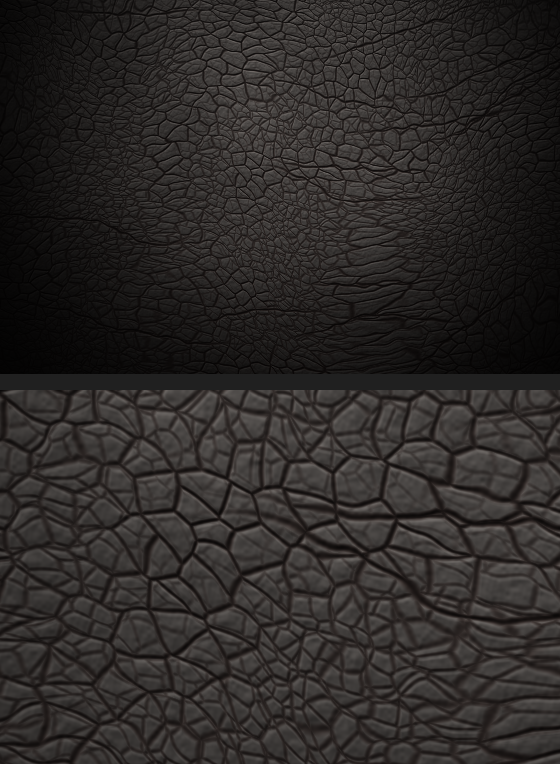
Top: the whole. Bottom: its middle third, enlarged.
This texture is drawn by a Shadertoy shader. Its source:

```glsl
// Dark creased leather with embossed grain under a soft spotlight.
#define CELL_SCALE 27.0      // large grain cells per canvas height
#define FINE_SCALE 47.0      // small grain cells per canvas height
#define PORE_SCALE 140.0     // pore bumps per canvas height
#define CRACK_WIDTH 0.0042   // half width of a crack
#define CREASE_COUNT 16
#define RELIEF 0.85          // strength of the embossed shading
#define BRIGHTNESS 0.262
#define LIGHT_CENTER vec2(0.53, 0.67)
#define LIGHT_SPREAD vec2(0.41, 0.62)
#define LEATHER_TINT vec3(1.03, 0.99, 0.96)
#define CRACK_TINT vec3(1.22, 0.92, 0.85)

vec2 hash22(vec2 p) {
    vec3 q = fract(p.xyx * vec3(0.1031, 0.1030, 0.0973));
    q += dot(q, q.yzx + 33.33);
    return fract((q.xx + q.yz) * q.zy);
}

float noise(vec2 p) {
    vec2 i = floor(p), f = fract(p);
    f = f * f * (3.0 - 2.0 * f);
    float low = mix(hash22(i).x, hash22(i + vec2(1, 0)).x, f.x);
    float high = mix(hash22(i + vec2(0, 1)).x, hash22(i + vec2(1, 1)).x, f.x);
    return mix(low, high, f.y);
}

vec2 rotate(vec2 p, float angle) {
    float c = cos(angle), s = sin(angle);
    return vec2(c * p.x + s * p.y, c * p.y - s * p.x);
}

// Distance to the nearest border between Voronoi cells
float cellEdge(vec2 p) {
    vec2 base = floor(p), f = fract(p), nearest = vec2(0.0);
    float best = 8.0, edge = 8.0;
    for (int j = -1; j <= 1; j++)
    for (int i = -1; i <= 1; i++) {
        vec2 g = vec2(i, j);
        vec2 r = g + hash22(base + g + 50.0) - f;
        float d = dot(r, r);
        if (d < best) { best = d; nearest = r; }
    }
    for (int j = -1; j <= 1; j++)
    for (int i = -1; i <= 1; i++) {
        vec2 g = vec2(i, j);
        vec2 r = g + hash22(base + g + 50.0) - f;
        vec2 across = r - nearest;
        if (dot(across, across) > 1e-4)
            edge = min(edge, dot(0.5 * (r + nearest), normalize(across)));
    }
    return edge;
}

float groove(float d, float width) {
    return 1.0 - smoothstep(0.0, max(width, 1.3 / iResolution.y), abs(d));
}

// Long wandering folds, mostly level, rising toward the right
float creases(vec2 p) {
    float depth = 0.0, ripple = 0.012 * noise(p * 38.0);
    for (int i = 0; i < CREASE_COUNT; i++) {
        float id = float(i);
        vec2 place = hash22(vec2(id, 7.3)), shape = hash22(vec2(id, 31.7));
        vec2 center = place * vec2(1.5, 1.0);
        float angle = mix(-0.3, 0.15, shape.x) + 0.7 * smoothstep(0.8, 1.3, center.x) * shape.y;
        vec2 q = rotate(p - center, angle);
        float bend = 0.07 * (noise(vec2(q.x * 5.0 + 20.0, id * 3.7)) - 0.5);
        float reach = mix(0.2, 0.5, shape.y);
        float fade = 1.0 - smoothstep(0.4 * reach, reach, abs(q.x));
        depth = max(depth, fade * groove(q.y + bend + ripple, CRACK_WIDTH * 1.25));
    }
    return depth;
}

// x: surface height, y: crack depth
vec2 leather(vec2 p) {
    vec2 pull = vec2(noise(p * 3.5), noise(p * 3.5 + 17.0)) - 0.5;
    vec2 jitter = vec2(noise(p * 32.0), noise(p * 32.0 + 41.0)) - 0.5;
    vec2 q = p + 0.15 * pull + 0.014 * jitter;
    float turn = 0.55 * smoothstep(0.7, 1.4, p.x) - 0.2;
    q = rotate(q - vec2(0.95, 0.5), turn) * vec2(0.85, 1.2);

    float wear = noise(p * 9.0 + 5.0);
    float large = cellEdge(q * CELL_SCALE) / CELL_SCALE;
    float small = cellEdge(q * FINE_SCALE + 9.0) / FINE_SCALE;
    float crack = groove(large, CRACK_WIDTH) * mix(0.5, 1.0, wear);
    crack = max(crack, groove(small, CRACK_WIDTH * 0.8) * mix(0.65, 0.1, wear));
    crack = max(crack, creases(p));

    float dome = smoothstep(0.0, 0.016, large);
    float pores = noise(p * PORE_SCALE) + 0.6 * noise(p * PORE_SCALE * 1.9 + 13.0);
    return vec2(0.3 * dome + 0.32 * pores - 0.6 * crack, crack);
}

void mainImage(out vec4 fragColor, in vec2 fragCoord) {
    vec2 uv = fragCoord / iResolution.xy;
    vec2 p = fragCoord / iResolution.y;

    // Emboss by comparing heights toward the light
    vec2 surface = leather(p);
    float ahead = leather(p + vec2(-0.0012, 0.0034)).x;
    float shade = max(0.1, 1.0 + RELIEF * (surface.x - ahead));
    shade *= mix(1.0, 0.32, surface.y);
    shade *= 0.9 + 0.2 * noise(p * 6.0 + 70.0);

    // Spotlight falling off to black corners
    float fall = length((uv - LIGHT_CENTER) / LIGHT_SPREAD);
    float light = BRIGHTNESS * exp(-pow(fall, 2.5));

    vec3 tint = mix(LEATHER_TINT, CRACK_TINT, surface.y * (1.0 - 0.6 * uv.y));
    fragColor = vec4(tint * light * shade + vec3(0.006, 0.004, 0.004), 1.0);
}
```
